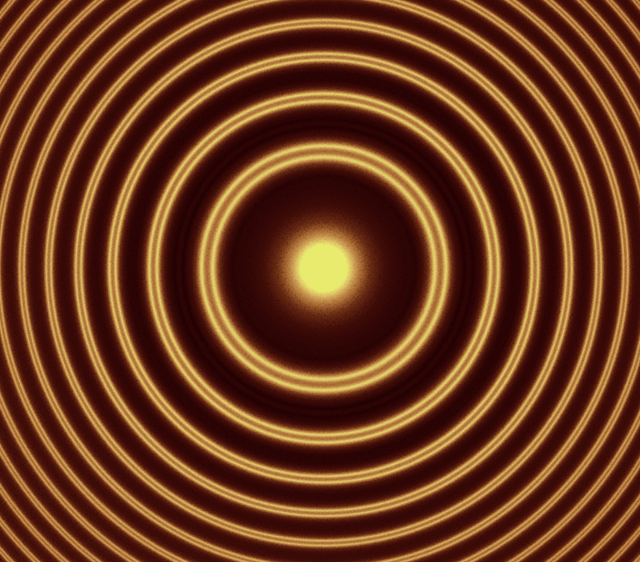
Reproduce this background procedurally as a Shadertoy shader.

```glsl
const vec2 CENTER = vec2(0.0067, 0.0230);  // offset from canvas middle, in heights
const float RING_AREA = 0.0491;            // squared-radius step between rings
const float OUTER_LINE = 0.963;            // phase of each line of the doublet
const float INNER_LINE = 0.795;

const vec3 HEAT[7] = vec3[7](
    vec3(0.13, 0.00, 0.01),
    vec3(0.25, 0.05, 0.03),
    vec3(0.42, 0.18, 0.08),
    vec3(0.64, 0.40, 0.19),
    vec3(0.78, 0.58, 0.31),
    vec3(0.87, 0.77, 0.40),
    vec3(0.91, 0.92, 0.43)
);

vec2 hash22(vec2 p) {
    vec3 q = fract(p.xyx * vec3(0.1031, 0.1030, 0.0973));
    q += dot(q, q.yzx + 33.33);
    return fract((q.xx + q.yz) * q.zy);
}

// Distance to the nearest scattered cell point
float cellNoise(vec2 p) {
    vec2 cell = floor(p);
    vec2 local = fract(p);
    float nearest = 2.0;
    for (int y = -1; y <= 1; y++) {
        for (int x = -1; x <= 1; x++) {
            vec2 offset = vec2(x, y);
            vec2 delta = offset + hash22(cell + offset) - local;
            nearest = min(nearest, dot(delta, delta));
        }
    }
    return sqrt(nearest);
}

// Periodic interference peak around a given phase
float fringe(float phase, float peak, float halfWidth) {
    float s = sin(3.14159 * (phase - peak)) / (3.14159 * halfWidth);
    return 1.0 / (1.0 + s * s);
}

// Paired rings whose squared radii are evenly spaced
float doubletRings(float r, float pixel) {
    float phase = r * r / RING_AREA;
    float slope = 2.0 * r / RING_AREA;
    float halfWidth = 0.034 + slope * (0.0005 + 0.2 * pixel);
    float lines = fringe(phase, OUTER_LINE, halfWidth)
                + fringe(phase, INNER_LINE, halfWidth);
    float gain = mix(1.08, 0.52, smoothstep(0.2, 0.75, r));
    return gain * max(lines - 0.05, 0.0) * smoothstep(0.12, 0.18, r);
}

// Saturated disc with an exponential halo
float centralSpot(float r, float radius, float falloff) {
    return min(1.12 * exp((radius - r) / falloff), 1.5);
}

// Faint secondary ripples around the innermost ring
float ghostRipples(float r) {
    float band = exp(-pow((r - 0.23) / 0.07, 2.0));
    return 0.006 * band * (0.5 + 0.5 * sin(r * 420.0));
}

float weave(vec2 p) {
    return 0.5 * (sin(p.x * 700.0) * sin(p.y * 700.0)
                + sin(p.x * 310.0 + 2.0 * sin(p.y * 37.0)) * sin(p.y * 290.0));
}

vec3 heatColor(float level) {
    vec3 color = HEAT[0];
    for (int i = 1; i < 7; i++) {
        color = mix(color, HEAT[i], clamp(level - float(i - 1), 0.0, 1.0));
    }
    return color;
}

void mainImage(out vec4 fragColor, in vec2 fragCoord) {
    float pixel = 1.0 / iResolution.y;
    vec2 p = (fragCoord - 0.5 * iResolution.xy) * pixel - CENTER;
    float r = length(p);

    // Light: doublet rings, bright core and a haze rising outward
    float haze = 0.022 * smoothstep(0.25, 0.65, r) * (1.0 - 0.5 * p.x - 0.3 * p.y);
    float light = doubletRings(r, pixel) + centralSpot(r, 0.046, 0.0185)
                + ghostRipples(r) + haze;

    // Grain of the recording surface
    float grain = 0.55 * (0.5 - cellNoise(p * 260.0)) + 0.10 * weave(p);
    float level = 5.0 * sqrt(light);
    level += grain * (0.45 + 0.40 * smoothstep(0.5, 2.5, level));

    fragColor = vec4(heatColor(clamp(level, 0.0, 6.0)), 1.0);
}
```
